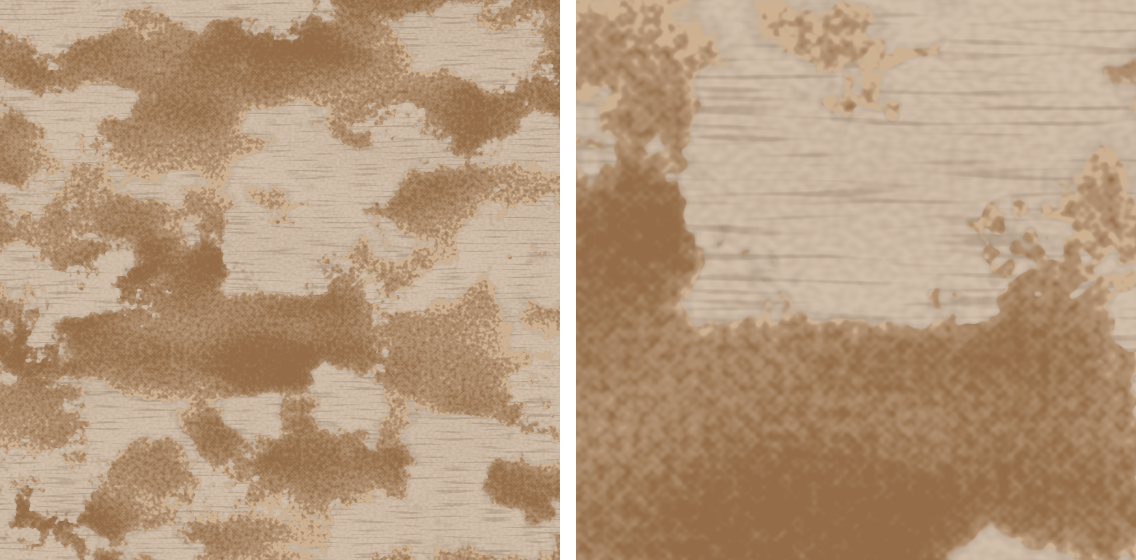
Left, the full canvas; right, a detail of the centre.
A Shadertoy shader for this texture:

```glsl
// Cut-velvet fabric: ragged brown pile patches on a pale ribbed ground.
// Warped gradient noise lays out the patches; finer noise frays their edges
// into light loops, and stretched noise draws the threads of the ground.

#define PATCH_FREQ vec2(4.4, 6.4)
#define COVERAGE 0.055
#define FRAY_MIN 0.07
#define FRAY_MAX 0.34
#define LOOP_FREQ 125.0
#define THREAD_FREQ 215.0
#define GROUND_LIGHT vec3(0.825, 0.750, 0.670)
#define GROUND_DARK vec3(0.715, 0.635, 0.550)
#define PILE_LIGHT vec3(0.805, 0.695, 0.570)
#define PILE_MID vec3(0.685, 0.560, 0.435)
#define PILE_DARK vec3(0.580, 0.425, 0.280)

float hash(vec2 p) {
    vec3 q = fract(vec3(p.xyx) * 0.1031);
    q += dot(q, q.yzx + 33.33);
    return fract((q.x + q.y) * q.z);
}

// Dot product of a random unit gradient with the offset from its corner
float corner(vec2 cell, vec2 offset) {
    float angle = 6.2832 * hash(cell);
    return dot(vec2(cos(angle), sin(angle)), offset);
}

// Gradient noise, roughly -0.7 to 0.7
float noise(vec2 p) {
    vec2 i = floor(p), f = p - i;
    vec2 u = f * f * f * (f * (f * 6.0 - 15.0) + 10.0);
    vec2 e = vec2(1.0, 0.0);
    return mix(mix(corner(i, f), corner(i + e.xy, f - e.xy), u.x),
               mix(corner(i + e.yx, f - e.yx), corner(i + e.xx, f - e.xx), u.x), u.y);
}

float fbm(vec2 p) {
    float sum = 0.0, gain = 1.0;
    for (int k = 0; k < 4; k++) {
        sum += gain * noise(p);
        p = mat2(0.96, 0.28, -0.28, 0.96) * p * 2.03 + 17.3;
        gain *= 0.5;
    }
    return sum;
}

// Smooth patch height: positive inside the pile
float patchHeight(vec2 p) {
    vec2 warp = vec2(noise(p * 6.0 + 41.0), noise(p * 6.0 + 73.0));
    return fbm((p + 0.045 * warp) * PATCH_FREQ + 23.0) + COVERAGE;
}

// Irregular fraying, strong in some regions and weak in others
float fray(vec2 p) {
    float rough = smoothstep(-0.15, 0.4, noise(p * 5.0 + 91.0));
    float grit = noise(p * 34.0 + 7.0) + 0.8 * noise(p * 72.0 + 31.0)
               + 0.6 * noise(p * LOOP_FREQ + 57.0);
    return grit * mix(FRAY_MIN, FRAY_MAX, rough);
}

// Horizontal ribs with sparse dark streaks and a fine crosswise grain
vec3 groundColor(vec2 p) {
    float streak = noise(p * vec2(13.0, THREAD_FREQ) + 5.0);
    float grain = noise(p * vec2(150.0, THREAD_FREQ) + 11.0);
    float shade = 0.16 + 0.75 * smoothstep(0.05, 0.5, streak) + 0.45 * grain;
    shade += 0.25 * noise(p * vec2(3.0, 9.0) + 3.0);
    return mix(GROUND_LIGHT, GROUND_DARK, clamp(shade, 0.0, 1.0));
}

// Pile tone: light loops at the rim, deep brown in the middle
vec3 pileColor(vec2 p, float depth) {
    float sheen = noise(p * vec2(3.0, 6.5) + 61.0) + 0.4 * noise(p * vec2(8.0, 15.0));
    float tone = 0.07 + 0.62 * (1.0 - exp(-max(depth, 0.0) / 0.10)) + 0.75 * sheen;
    float loops = noise(p * LOOP_FREQ + 19.0) + 0.7 * noise(p * 210.0 + 83.0);
    vec2 weave = sin(p * 6.2832 * vec2(150.0, 160.0));
    tone += loops * mix(0.75, 0.3, smoothstep(0.1, 0.8, tone));
    tone += 0.05 * weave.x * weave.y;
    tone = clamp(tone, 0.0, 1.0);
    vec3 color = mix(PILE_LIGHT, PILE_MID, smoothstep(0.0, 0.45, tone));
    return mix(color, PILE_DARK, smoothstep(0.4, 1.0, tone));
}

void mainImage(out vec4 fragColor, in vec2 fragCoord) {
    vec2 p = fragCoord / iResolution.y;

    // Patch layout with frayed rim
    float height = patchHeight(p);
    float edge = height + fray(p);
    float pile = smoothstep(-0.025, 0.025, edge);

    // Ground, faintly shaded beside the raised pile
    vec3 ground = groundColor(p);
    ground *= 1.0 - 0.06 * smoothstep(-0.10, 0.0, edge);

    vec3 color = mix(ground, pileColor(p, 0.6 * height + 0.4 * edge), pile);
    fragColor = vec4(color, 1.0);
}
```
